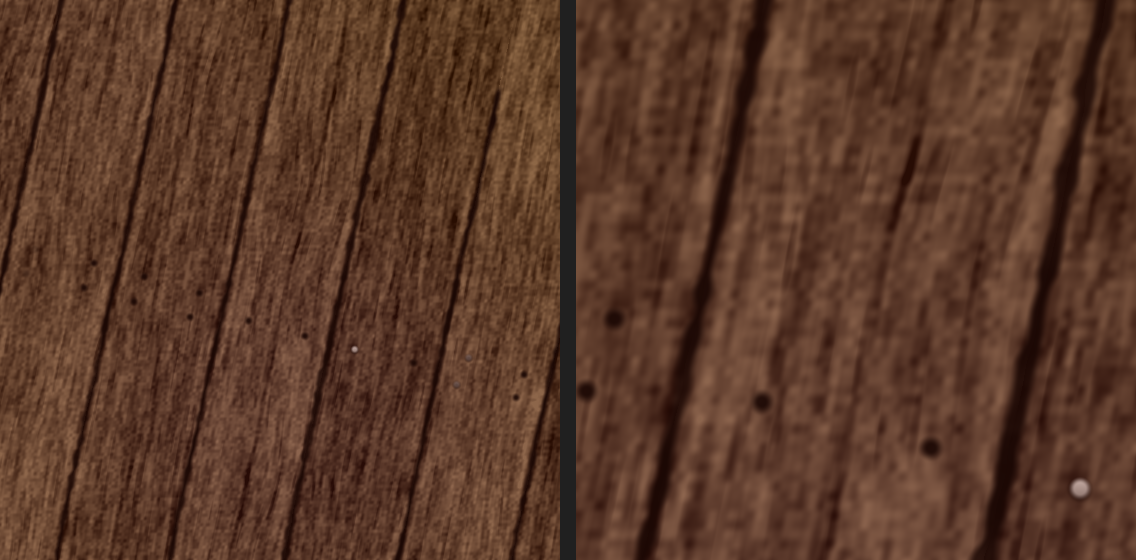
Left: the whole. Right: its middle third, enlarged.
This texture is drawn by a Shadertoy shader. Its source:

```glsl
// Slanted weathered brown deck boards with dark gaps, streaky grain and nail holes.
#define BOARD_WIDTH 0.2035   // horizontal spacing of the gaps
#define BOARD_OFFSET 0.0985  // first gap on the lower edge
#define SLANT 0.216          // sideways lean per unit of height
#define GAP_HALF 0.0042      // half width of a gap
#define GRAIN_CONTRAST 1.12
#define NAIL_RADIUS 0.0064
#define GAP_END 0.84         // height where the closed gap starts

const vec3 WOOD_DARK = vec3(0.235, 0.118, 0.066);
const vec3 WOOD_LIGHT = vec3(0.5, 0.352, 0.254);
const vec3 GAP_COLOR = vec3(0.105, 0.03, 0.015);
const vec3 NAIL_METAL = vec3(0.66, 0.56, 0.53);

float hash(vec2 p) {
    vec3 q = fract(p.xyx * vec3(0.1031, 0.103, 0.0973));
    q += dot(q, q.yzx + 33.33);
    return fract((q.x + q.y) * q.z);
}

float noise(vec2 p) {
    vec2 i = floor(p), f = fract(p);
    f = f * f * (3.0 - 2.0 * f);
    return mix(mix(hash(i), hash(i + vec2(1, 0)), f.x),
               mix(hash(i + vec2(0, 1)), hash(i + vec2(1, 1)), f.x), f.y);
}

// Signed noise, centred on zero
float snoise(vec2 p) { return noise(p) - 0.5; }

// Wavy streaks, sparse dark pores, short fibres and fine fuzz
float grain(vec2 p, float board) {
    vec2 q = vec2(p.x + 0.018 * snoise(p * vec2(9.0, 6.0) + board * 7.0), p.y) + board * 3.7;
    float streaks = snoise(q * vec2(120.0, 13.0)) * 0.46 + snoise(q * vec2(58.0, 5.0)) * 0.2;
    float pores = smoothstep(0.62, 0.95, noise(q * vec2(145.0, 19.0) + 17.0));
    float fibres = snoise(q * vec2(200.0, 55.0)) * 0.38;
    float fuzz = snoise(p * 175.0 + 40.0) * 0.4 + snoise(p * 85.0) * 0.12;
    return streaks + fibres + fuzz - 0.3 * pores + 0.045;
}

// Nails: up to two rows and two columns on each board
vec3 addNails(vec3 color, vec2 p, float board, float px) {
    bool single = abs(board - 1.5) < 1.0;
    for (int n = 0; n < 4; n++) {
        float side = float(n % 2), row = float(n / 2);
        if (single && row > 0.5) continue;
        float along = board + 0.24 + 0.53 * side - 0.04 * row;
        float height = 0.517 - 0.0489 * along - (single ? 0.03 : 0.046 * row);
        vec2 center = vec2(BOARD_OFFSET + along * BOARD_WIDTH + SLANT * height, height);
        center += 0.005 * (hash(vec2(along * 31.0, row + 5.0)) - 0.5);
        vec2 d = p - center;
        float r = length(d);
        float hole = 1.0 - smoothstep(NAIL_RADIUS - 0.004 - px, NAIL_RADIUS + 0.002 + px, r);
        float worn = (board < -0.5 && side < 0.5) ? 0.35 : 0.92;
        color = mix(color, GAP_COLOR, hole * worn);
        if (board > 1.5 && side < 0.5) {
            float shine = mod(board, 2.0) < 0.5 ? 0.98 : 0.45;
            float head = 1.0 - smoothstep(0.0035 - px, 0.007 + px, length(d - vec2(0.0, 0.0008)));
            color = mix(color, NAIL_METAL + 20.0 * d.y, head * shine);
        }
    }
    return color;
}

void mainImage(out vec4 fragColor, in vec2 fragCoord) {
    vec2 p = fragCoord / iResolution.xy;
    float px = 0.7 / iResolution.y;

    // Board coordinates: whole numbers lie on the gaps
    float u = (p.x - SLANT * p.y - BOARD_OFFSET) / BOARD_WIDTH;
    u += 0.02 * snoise(vec2(u * 0.7, p.y * 9.0)) + 0.012 * snoise(vec2(u * 2.0, p.y * 60.0));
    float board = floor(u), seam = floor(u + 0.5);
    vec2 woodPos = vec2(p.x - SLANT * 0.85 * p.y, p.y);

    // Alternating board tone, broad stains and grain
    float tone = 0.52 + (mod(board, 2.0) * 2.0 - 1.0) * (0.05 + 0.028 * abs(board));
    tone += 0.26 * snoise(p * vec2(7.0, 4.0) + board * 2.3);
    tone += GRAIN_CONTRAST * grain(woodPos, board);

    // Hairline cracks, strongest on the middle board
    float crackAt = 0.53 + 0.07 * snoise(vec2(p.y * 4.0, board)) + 0.06 * (p.y - 0.5);
    float crackDist = abs(u - board - crackAt) * BOARD_WIDTH;
    float crackDepth = abs(board - 1.0) < 0.5 ? 0.5 : 0.15;
    crackDepth *= 0.4 + 0.8 * noise(vec2(p.y * 16.0, board + 9.0));
    tone -= crackDepth * (1.0 - smoothstep(0.0005, 0.0055 + px, crackDist));

    // Small grey knot
    vec2 knot = (p - vec2(0.495, 0.632)) / vec2(0.018, 0.008);
    tone -= 0.4 * exp(-dot(knot, knot)) * (0.5 + noise(p * 160.0));

    // Soft shade and pale broken rims beside each gap
    float gapDist = abs(u - seam) * BOARD_WIDTH * 0.977;
    float open = abs(seam - 3.0) < 0.5 ? 1.0 - smoothstep(GAP_END - 0.008, GAP_END + 0.008, p.y) : 1.0;
    tone += open * 0.28 * exp(-pow((gapDist - 0.013) / 0.005, 2.0)) * (0.2 + 1.2 * noise(p * 45.0));
    tone -= open * 0.45 * exp(-gapDist / 0.005);

    vec3 color = mix(WOOD_DARK, WOOD_LIGHT, clamp(tone, -0.3, 1.2));

    // Cooler stain low in the middle, warmer wood toward the top right
    float cool = 1.0 - smoothstep(0.1, 0.5, length(p - vec2(0.52, 0.25)));
    float warm = smoothstep(1.1, 1.9, p.x + p.y);
    color += vec3(-0.003, -0.005, 0.014) * cool + vec3(0.0, 0.005, -0.022) * warm;

    color = addNails(color, p, board, px);

    // Gaps with ragged soft edges and uneven depth
    float halfWidth = GAP_HALF * (0.6 + 0.8 * noise(vec2(p.y * 75.0, seam * 3.0)));
    halfWidth *= abs(seam - 2.0) < 0.5 ? 1.35 : 1.0;
    float gap = 1.0 - smoothstep(halfWidth - 0.0028 - px, halfWidth + 0.0028 + px, gapDist);
    float depth = 0.72 + 0.28 * noise(vec2(p.y * 28.0, seam * 5.0 + 2.0));
    color = mix(color, GAP_COLOR, gap * open * depth);

    fragColor = vec4(clamp(color, 0.0, 1.0), 1.0);
}
```
